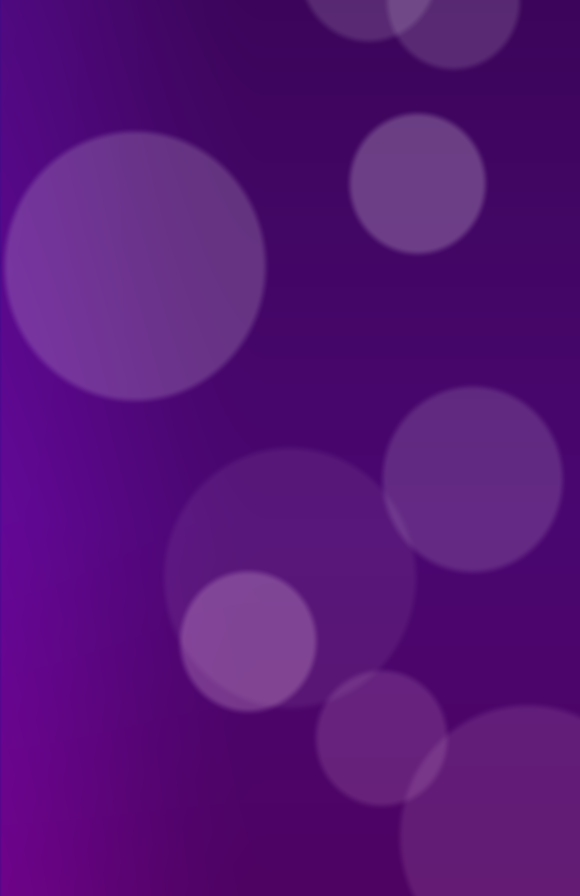
A Shadertoy shader for this background:

```glsl
// Soft translucent discs floating over a deep violet backdrop.
// The backdrop blends two vertical three-stop gradients, dark and lit, by a
// glow from the left; a loop then lays each blurred disc over it.

#define GLOW_REACH 0.46
#define EDGE_BLUR 0.008
#define HEIGHT_RATIO 1.5
#define RIM_WIDTH 0.004
#define RIM_STRENGTH 0.35
#define DISC_COUNT 9

// Each disc: centre x, centre y (fractions of canvas), radius, opacity
const vec4 DISCS[DISC_COUNT] = vec4[DISC_COUNT](
    vec4(0.233, 0.703, 0.225, 0.180),
    vec4(0.720, 0.795, 0.117, 0.225),
    vec4(0.815, 0.465, 0.155, 0.140),
    vec4(0.500, 0.355, 0.217, 0.075),
    vec4(0.428, 0.284, 0.117, 0.235),
    vec4(0.658, 0.176, 0.113, 0.145),
    vec4(0.910, 0.066, 0.220, 0.120),
    vec4(0.636, 1.032, 0.117, 0.145),
    vec4(0.782, 0.999, 0.114, 0.145)
);

// Vertical gradient through three colours, with the middle stop at 0.42
vec3 threeStops(vec3 low, vec3 middle, vec3 high, float y) {
    vec3 lower = mix(low, middle, clamp(y / 0.42, 0.0, 1.0));
    return mix(lower, high, clamp((y - 0.42) / 0.58, 0.0, 1.0));
}

vec3 backdrop(vec2 uv) {
    vec3 shade = threeStops(vec3(0.305, 0.010, 0.385),
                            vec3(0.290, 0.025, 0.440),
                            vec3(0.235, 0.020, 0.355), uv.y);
    vec3 lit = threeStops(vec3(0.435, 0.010, 0.540),
                          vec3(0.390, 0.030, 0.595),
                          vec3(0.315, 0.035, 0.505), uv.y);
    float glow = 1.0 - smoothstep(-0.12, GLOW_REACH, uv.x);
    vec3 color = mix(shade, lit, glow * 1.08);

    // Cool sliver along the left border
    float rim = 1.0 - smoothstep(0.0, RIM_WIDTH, uv.x);
    return mix(color, vec3(0.18, 0.05, 0.55), rim * RIM_STRENGTH);
}

float discMask(vec2 uv, vec4 disc) {
    vec2 offset = (uv - disc.xy) * vec2(1.0, HEIGHT_RATIO);
    return 1.0 - smoothstep(-EDGE_BLUR, EDGE_BLUR, length(offset) - disc.z);
}

void mainImage(out vec4 fragColor, in vec2 fragCoord) {
    vec2 uv = fragCoord / iResolution.xy;
    vec3 color = backdrop(uv);

    // Lower discs lean towards pink
    for (int i = 0; i < DISC_COUNT; i++) {
        vec4 disc = DISCS[i];
        float warmth = 1.0 - smoothstep(0.2, 0.5, disc.y);
        vec3 tint = mix(vec3(1.0), vec3(1.0, 0.82, 0.95), warmth);
        color = mix(color, tint, disc.w * discMask(uv, disc));
    }
    fragColor = vec4(color, 1.0);
}
```
